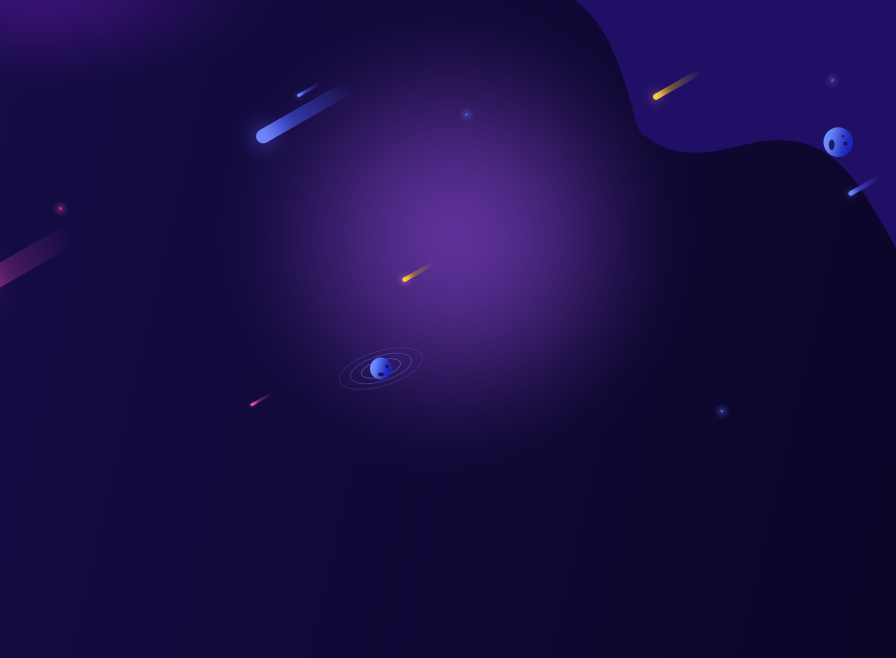
This background is drawn by a Shadertoy shader. Its source:

```glsl
#define NIGHT_LEFT vec3(0.080, 0.046, 0.268)
#define NIGHT_RIGHT vec3(0.046, 0.022, 0.160)
#define NEBULA vec3(0.360, 0.190, 0.590)
#define NEBULA_CENTER vec2(0.691, 0.640)
#define NEBULA_RADIUS 0.375
#define CORNER_GLOW vec3(0.220, 0.070, 0.450)
#define WAVE vec3(0.128, 0.060, 0.400)
#define BLUE vec3(0.360, 0.430, 0.980)
#define GOLD vec3(0.900, 0.670, 0.180)
#define PINK vec3(0.900, 0.270, 0.620)
#define CRATER vec3(0.080, 0.060, 0.320)
#define COMET_DIR vec2(0.868, 0.496)

// Antialiased coverage of a signed distance
float cover(float d) {
    return clamp(0.5 - d * iResolution.y, 0.0, 1.0);
}

// Approximate signed distance to an axis-aligned ellipse
float ellipse(vec2 p, vec2 radii) {
    vec2 q = p / radii;
    float k = length(q);
    return (k - 1.0) * k / max(length(q / radii), 1e-4);
}

// Lower edge of the wave: Hermite pieces through (x, height, slope)
float waveHeight(float x) {
    const vec3 knots[7] = vec3[7](
        vec3(0.873, 1.000, -0.75), vec3(0.964, 0.823, -4.0),
        vec3(0.985, 0.790, -0.75), vec3(1.058, 0.768, 0.0),
        vec3(1.182, 0.787, 0.0), vec3(1.284, 0.743, -1.05),
        vec3(1.370, 0.608, -1.8));
    float h = 1.0 - 0.75 * (x - knots[0].x);
    for (int i = 0; i < 6; i++) {
        vec3 a = knots[i], b = knots[i + 1];
        if (x < a.x) break;
        float w = b.x - a.x, t = min((x - a.x) / w, 1.0), s = 1.0 - t;
        h = mix(a.y, b.y, t * t * (3.0 - 2.0 * t))
          + w * t * s * (a.z * s - b.z * t);
    }
    return h;
}

// Rounded streak, bright at its head; shape = head.xy, length, radius
void comet(inout vec3 col, vec2 p, vec4 shape, vec3 tint, float strength) {
    vec2 q = p - shape.xy;
    float along = dot(q, COMET_DIR);
    float t = clamp(along / shape.z, 0.0, 1.0);
    float d = length(q - COMET_DIR * t * shape.z) - shape.w;
    float halo = exp(-dot(q, q) / (5.0 * shape.w * shape.w));
    col += tint * halo * 0.2 * strength;
    vec3 body = mix(tint * 1.25, tint * vec3(0.7, 0.75, 0.9), smoothstep(0.0, 0.4, t));
    col = mix(col, min(body, 1.0), cover(d) * (1.0 - t) * strength);
}

// Small core with a soft halo
void star(inout vec3 col, vec2 p, vec3 tint) {
    float r = length(p);
    col = mix(col, tint, 0.35 * smoothstep(0.0, 1.0, 1.0 - r / 0.014));
    col = mix(col, tint, 0.8 * cover(r - 0.0022));
}

// Sphere shaded from left to right
void planet(inout vec3 col, vec2 p, float radius) {
    float shade = smoothstep(-1.0, 0.9, (p.x - 0.25 * p.y) / radius);
    vec3 body = mix(vec3(0.42, 0.56, 1.0), vec3(0.11, 0.14, 0.72), shade);
    col = mix(col, body, cover(length(p) - radius));
}

void crater(inout vec3 col, vec2 p, vec2 radii) {
    col = mix(col, CRATER, 0.9 * cover(ellipse(p, radii)));
}

void mainImage(out vec4 fragColor, in vec2 fragCoord) {
    vec2 p = fragCoord / iResolution.y;

    // Night sky and its two glows
    vec3 col = mix(NIGHT_LEFT, NIGHT_RIGHT, clamp(0.64 * p.x + 0.15 * (1.0 - p.y), 0.0, 1.0));
    float glow = 1.0 - smoothstep(0.0, NEBULA_RADIUS, length(p - NEBULA_CENTER));
    col = mix(col, NEBULA, glow);
    float corner = length((p - vec2(0.06, 1.02)) / vec2(0.38, 0.17));
    col = mix(col, CORNER_GLOW, 1.0 - smoothstep(0.0, 1.0, corner));

    // Wave in the upper right
    float edge = waveHeight(p.x) - p.y;
    col = mix(col, WAVE, clamp(0.5 - edge / fwidth(edge), 0.0, 1.0));

    // Stars
    const vec2 stars[4] = vec2[4](vec2(0.709, 0.826), vec2(1.265, 0.878),
                                  vec2(1.097, 0.375), vec2(0.092, 0.683));
    for (int i = 0; i < 4; i++) star(col, p - stars[i], i < 3 ? BLUE * 0.85 : PINK * 0.9);

    // Comets: four blue or pink pairs, then gold
    const vec4 comets[7] = vec4[7](
        vec4(0.400, 0.793, 0.150, 0.0108), vec4(0.454, 0.855, 0.036, 0.0024),
        vec4(1.293, 0.706, 0.049, 0.0036), vec4(0.383, 0.385, 0.034, 0.0021),
        vec4(-0.035, 0.562, 0.165, 0.0165), vec4(0.997, 0.853, 0.076, 0.0046),
        vec4(0.615, 0.575, 0.051, 0.0034));
    for (int i = 0; i < 7; i++) {
        vec3 tint = i < 3 ? BLUE : i < 5 ? PINK : GOLD;
        comet(col, p, comets[i], tint, i == 4 ? 0.55 : 0.95);
    }

    // Tilted rings around the lower planet
    vec2 q = p - vec2(0.579, 0.440);
    vec2 tilted = mat2(0.956, -0.292, 0.292, 0.956) * q;
    for (int i = 0; i < 3; i++) {
        float a = 0.0307 + 0.0175 * float(i);
        float line = abs(ellipse(tilted, a * vec2(1.0, 0.4))) - 0.0006;
        col = mix(col, BLUE, cover(line) * (0.6 - 0.17 * float(i)));
    }
    planet(col, q, 0.0167);
    crater(col, q - vec2(0.000, -0.009), vec2(0.0048, 0.0028));
    crater(col, q - vec2(0.009, 0.003), vec2(0.0026));

    // Upper planet
    q = p - vec2(1.274, 0.784);
    planet(col, q, 0.0225);
    crater(col, q - vec2(-0.010, -0.004), vec2(0.0042, 0.0080));
    crater(col, q - vec2(0.007, 0.009), vec2(0.0018));
    crater(col, q - vec2(0.011, -0.002), vec2(0.0030));

    fragColor = vec4(col, 1.0);
}
```
